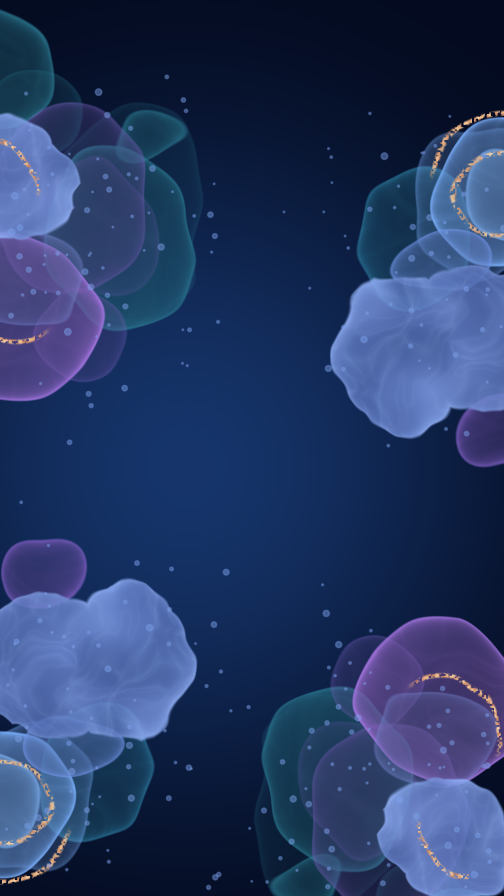
This background is drawn by a Shadertoy shader. Its source:

```glsl
float hash(vec2 p) {
    vec3 q = fract(p.xyx * vec3(0.1031, 0.103, 0.0973));
    q += dot(q, q.yzx + 33.33);
    return fract((q.x + q.y) * q.z);
}

float noise(vec2 p) {
    vec2 i = floor(p), f = fract(p);
    f = f * f * (3.0 - 2.0 * f);
    return mix(mix(hash(i), hash(i + vec2(1, 0)), f.x),
               mix(hash(i + vec2(0, 1)), hash(i + vec2(1, 1)), f.x), f.y);
}

// Thin bright creases along the middle level of the noise
float creases(vec2 p) {
    float sum = 0.0, gain = 0.5;
    for (int i = 0; i < 3; i++) {
        sum += gain * pow(1.0 - abs(2.0 * noise(p) - 1.0), 5.0);
        p = mat2(1.5, 1.1, -1.1, 1.5) * p + 4.7;
        gain *= 0.7;
    }
    return sum;
}

vec2 warp(vec2 p) {
    return vec2(noise(p), noise(p + 31.7)) - 0.5;
}

float ellipse(vec2 p, vec2 radii) {
    return (length(p / radii) - 1.0) * min(radii.x, radii.y);
}

// Translucent ink petal with a luminous rim
void veil(inout vec3 col, vec2 p, vec2 centre, vec2 radii, vec3 tint, float alpha) {
    vec2 q = p + 0.22 * warp(p * 2.2 + centre * 3.0) - centre;
    float d = ellipse(q, radii);
    float rim = exp(-abs(d) * 45.0) * 0.6 + exp(-abs(d) * 9.0) * 0.4;
    float fold = creases(q * 1.3 + warp(q * 2.0) + centre * 5.0);
    float a = alpha * (0.55 + 0.8 * rim + 0.3 * fold) * smoothstep(0.012, -0.012, d);
    col = mix(col, tint * (0.85 + 0.35 * rim), clamp(a, 0.0, 0.95));
}

// Dense crumpled cloud made of two scalloped lobes
void cloud(inout vec3 col, vec2 p, vec2 c1, vec2 r1, vec2 c2, vec2 r2) {
    vec2 q = p + 0.16 * warp(p * 3.0) + 0.05 * warp(p * 8.0);
    float d = min(ellipse(q - c1, r1), ellipse(q - c2, r2));
    d += 0.1 * abs(noise(p * 4.5) - 0.5);
    float rim = exp(-abs(d) * 35.0);
    float fold = creases(q * 2.5 + 0.8 * warp(q * 3.0));
    float shade = noise(q * 3.2 + 5.0);
    vec3 tint = mix(vec3(0.31, 0.41, 0.68), vec3(0.47, 0.58, 0.88), shade);
    tint += vec3(0.10, 0.11, 0.10) * (fold + rim);
    col = mix(col, tint, smoothstep(0.015, -0.015, d) * (0.82 + 0.12 * rim));
}

// Glittering line at zero distance
void gilt(inout vec3 col, vec2 p, float d, float mask) {
    float grain = noise(p * 55.0);
    float line = smoothstep(0.032, 0.006, abs(d)) * smoothstep(0.25, 0.6, grain);
    col = mix(col, mix(vec3(0.78, 0.5, 0.36), vec3(1.0, 0.86, 0.66), noise(p * 40.0)), line * mask);
}

void flowerCluster(inout vec3 col, vec2 p) {
    vec3 teal = vec3(0.15, 0.43, 0.51), violet = vec3(0.38, 0.31, 0.61);
    vec3 pink = vec3(0.56, 0.40, 0.77);
    veil(col, p, vec2(0.3, 6.72), vec2(0.36, 0.32), teal, 0.25);
    veil(col, p, vec2(0.0, 7.08), vec2(0.5), teal, 0.6);
    veil(col, p, vec2(1.1, 5.9), vec2(0.69, 0.9), teal, 0.18);
    veil(col, p, vec2(1.3, 6.48), vec2(0.33, 0.16), teal, 0.5);
    veil(col, p, vec2(1.03, 5.72), vec2(0.62, 0.78), teal, 0.6);
    veil(col, p, vec2(0.6, 5.95), vec2(0.68, 0.84), violet, 0.42);
    veil(col, p, vec2(0.85, 5.75), vec2(0.5, 0.6), violet, 0.2);
    veil(col, p, vec2(0.72, 4.82), vec2(0.36, 0.35), violet, 0.35);
    veil(col, p, vec2(0.1, 4.98), vec2(0.72, 0.66), pink, 0.72);
    veil(col, p, vec2(0.2, 5.25), vec2(0.55, 0.45), vec3(0.40, 0.45, 0.70), 0.4);
    cloud(col, p, vec2(0.0, 6.2), vec2(0.48, 0.56), vec2(0.3, 6.05), vec2(0.42, 0.4));
    vec2 q = p + 0.07 * warp(p * 5.0);
    gilt(col, p, length(q - vec2(-0.1, 6.05)) - 0.43, smoothstep(5.95, 6.1, p.y) * step(-0.1, p.x));
    gilt(col, p, length(q - vec2(0.12, 5.27)) - 0.5, smoothstep(0.45, 0.3, p.x) * smoothstep(5.5, 5.3, p.y));
}

void cloudCluster(inout vec3 col, vec2 p) {
    vec3 sky = vec3(0.41, 0.59, 0.85);
    veil(col, p, vec2(3.57, 5.68), vec2(0.5, 0.6), vec3(0.14, 0.39, 0.51), 0.65);
    veil(col, p, vec2(4.1, 6.0), vec2(0.62, 0.65), sky, 0.35);
    veil(col, p, vec2(4.28, 6.05), vec2(0.6, 0.66), sky, 0.75);
    veil(col, p, vec2(4.35, 6.0), vec2(0.44, 0.38), vec3(0.48, 0.67, 0.90), 0.5);
    veil(col, p, vec2(3.85, 5.45), vec2(0.42, 0.3), vec3(0.38, 0.50, 0.78), 0.6);
    veil(col, p, vec2(4.28, 3.98), vec2(0.37), vec3(0.43, 0.32, 0.66), 0.65);
    cloud(col, p, vec2(3.46, 4.65), vec2(0.61, 0.69), vec2(4.15, 4.77), vec2(0.7, 0.62));
    vec2 q = p + 0.07 * warp(p * 4.0);
    gilt(col, p, ellipse(q - vec2(4.28, 6.05), vec2(0.59, 0.65)), smoothstep(6.1, 6.3, p.y));
    gilt(col, p, ellipse(q - vec2(4.32, 6.0), vec2(0.42, 0.35)), 0.9);
}

// Scattered bubbles, denser near the clusters
void bubbles(inout vec3 col, vec2 p, float pixel) {
    for (int layer = 0; layer < 3; layer++) {
        float k = float(layer), size = 0.17 + 0.08 * k;
        vec2 id = floor(p / size) + 57.0 * k;
        vec2 jitter = 0.25 + 0.5 * vec2(hash(id + 3.1), hash(id + 8.7));
        vec2 centre = (id - 57.0 * k + jitter) * size;
        float near = min(min(length(centre - vec2(0.7, 5.6)), length(centre - vec2(3.8, 5.5))),
                         min(length(centre - vec2(0.7, 1.6)), length(centre - vec2(3.3, 1.0))));
        float present = step(hash(id + 19.3), 0.3 * smoothstep(1.9, 0.5, near));
        float radius = mix(0.01, 0.032, pow(hash(id + 41.9), 2.0));
        float d = length(p - centre) - radius;
        float body = smoothstep(pixel, -pixel, d) * (0.4 + 0.3 * exp(-abs(d) * 80.0));
        col = mix(col, vec3(0.48, 0.62, 0.91), present * body);
    }
}

void mainImage(out vec4 fragColor, in vec2 fragCoord) {
    float pixel = 7.68 / iResolution.y;
    vec2 p = fragCoord * pixel;

    // Deep blue backdrop, brightest left of the middle
    float fade = length((p - vec2(1.6, 3.68)) * vec2(1.05, 1.0)) / 4.0;
    vec3 col = mix(vec3(0.085, 0.205, 0.415), vec3(0.015, 0.045, 0.13), smoothstep(0.0, 1.1, fade));

    // Each cluster appears again turned to the opposite corner
    flowerCluster(col, p);
    flowerCluster(col, vec2(3.92, 6.64) - p);
    cloudCluster(col, p);
    cloudCluster(col, vec2(3.65, 4.65) - mat2(1.0, 0.16, -0.16, 1.0) * (p - vec2(0.88, 2.03)));

    bubbles(col, p, pixel);
    fragColor = vec4(col, 1.0);
}
```
